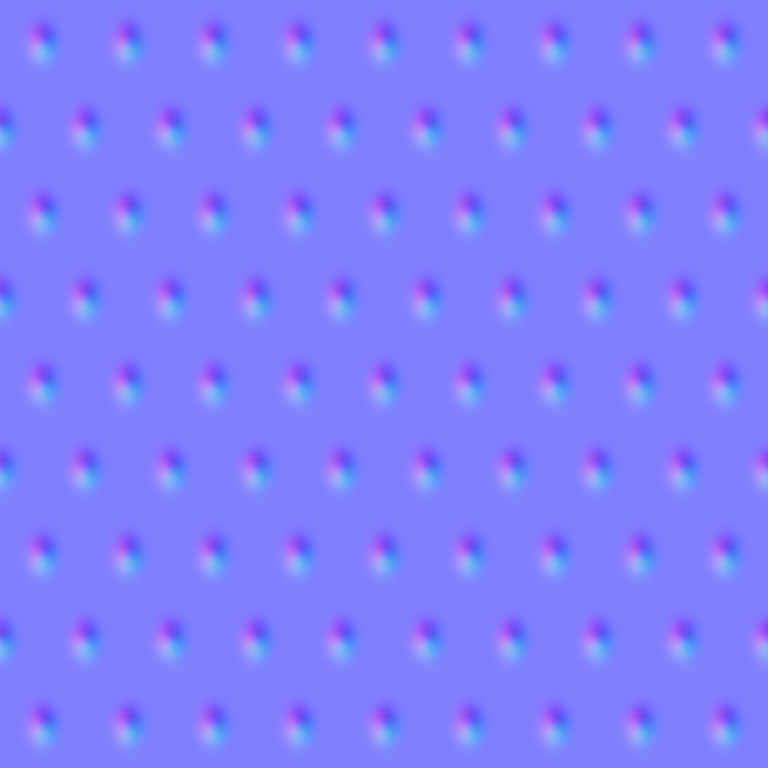
A WebGL 2 fragment shader for this texture map:

```glsl
#version 300 es
precision highp float;

uniform vec2 u_resolution;
out vec4 fragColor;

const float REPEATS = 9.0;
const vec2 STUD_SPREAD = vec2(0.09, 0.12);      // in cells
const vec2 STUD_STEEPNESS = vec2(0.46, 0.46);   // largest slope on each axis

// Offset from the nearest stud centre; every second row moves half a cell.
vec2 staggeredCell(vec2 uv, float repeats) {
    vec2 p = uv * repeats;
    p.x += 0.5 * mod(floor(p.y), 2.0);
    return fract(p) - 0.5;
}

// Tilt of a soft oval stud, steepest one spread away from its centre.
vec2 studSlope(vec2 offset, vec2 spread, vec2 steepness) {
    vec2 q = offset / spread;
    return steepness * q * exp(0.5 - 0.5 * dot(q, q));
}

// Pack a unit surface normal into the 0 to 1 colour range.
vec3 encodeNormal(vec2 slope) {
    return 0.5 + 0.5 * normalize(vec3(-slope, 1.0));
}

void main() {
    vec2 uv = gl_FragCoord.xy / u_resolution;
    vec2 offset = staggeredCell(uv, REPEATS);
    vec2 slope = studSlope(offset, STUD_SPREAD, STUD_STEEPNESS);
    fragColor = vec4(encodeNormal(slope), 1.0);
}
```
